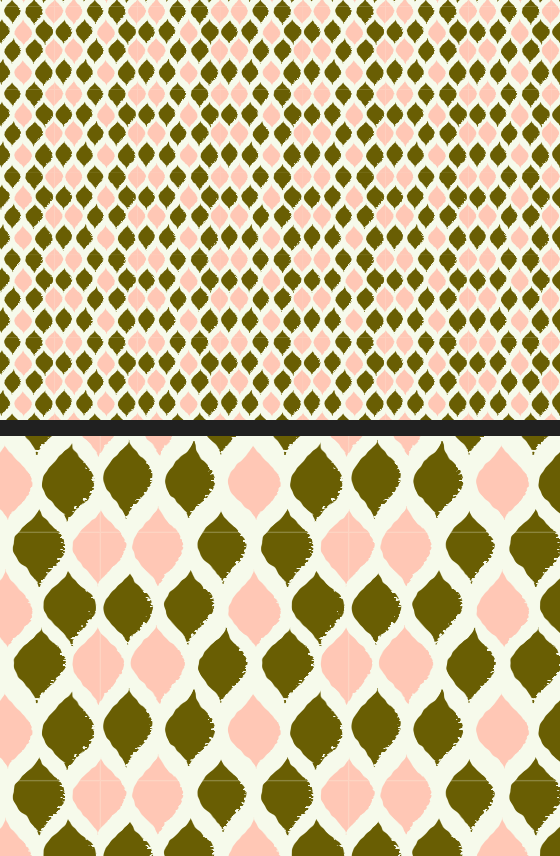
Top: the whole. Bottom: its middle third, enlarged.
Give the GLSL for this pattern, as a Shadertoy shader.

```glsl
const float PI = 3.14159265;
const float CELLS_HIGH = 20.3;               // motif rows down the canvas
const float TILE = 4.0;                      // cells per repeat, both ways
const vec2 GRID_ORIGIN = vec2(9.609, 11.771);
const vec3 PAPER = vec3(0.965, 0.98, 0.92);
const vec3 OLIVE = vec3(0.41, 0.37, 0.01);
const vec3 PINK = vec3(1.0, 0.78, 0.71);

vec2 hash2(vec2 p) {
    vec3 q = fract(p.xyx * vec3(0.1031, 0.1030, 0.0973));
    q += dot(q, q.yzx + 33.33);
    return fract((q.xx + q.yz) * q.zy);
}

float cornerSlope(vec2 cell, vec2 f, vec2 corner) {
    return dot(hash2(cell + corner) * 2.0 - 1.0, f - corner);
}

float gradientNoise(vec2 p) {
    vec2 i = floor(p), f = p - i;
    vec2 u = f * f * f * (f * (f * 6.0 - 15.0) + 10.0);
    float low = mix(cornerSlope(i, f, vec2(0, 0)), cornerSlope(i, f, vec2(1, 0)), u.x);
    float high = mix(cornerSlope(i, f, vec2(0, 1)), cornerSlope(i, f, vec2(1, 1)), u.x);
    return mix(low, high, u.y);
}

// Pointed ogee: a round belly flowing into narrow tips
float ogee(vec2 p, vec2 halfSize, float lean, float hook, float belly) {
    float t = p.y / halfSize.y;
    float x = p.x - lean * t - hook * smoothstep(0.6, 1.0, t);
    float a = 0.5 * PI * clamp(t + belly * (1.0 - t * t), -1.0, 1.0);
    float c = max(cos(a), 0.0);
    float slope = 0.75 * PI * sqrt(c) * sin(a) * halfSize.x / halfSize.y;
    float side = (abs(x) - halfSize.x * c * sqrt(c)) / sqrt(1.0 + slope * slope);
    return max(side, abs(p.y) - halfSize.y);
}

// Dry-brush edge, with bristle marks on the lower right
float brushEdge(vec2 p, vec2 seed, float dryness) {
    float wobble = 0.03 * gradientNoise(p * 8.0 + seed);
    float bristle = max(gradientNoise(p * vec2(14.0, 26.0) + seed), 0.0);
    float worn = smoothstep(0.05, 0.3, p.x - 0.35 * p.y);
    return wobble + dryness * worn * (0.16 * bristle - 0.012);
}

bool isPink(vec2 id) {
    return mod(id.y, 2.0) < 0.5 ? abs(id.x - 1.5) < 1.0 : id.x > 2.5;
}

// Gentle uneven spacing that closes over one repeat
vec2 drift(vec2 home) {
    vec2 a = home * 2.0 * PI / TILE;
    return vec2(-0.015 + 0.04 * cos(a.x), 0.014 - 0.047 * cos(a.y) + 0.028 * sin(a.y));
}

float motif(vec2 p, vec2 id, bool pink) {
    vec2 shape = hash2(id + 3.7) - 0.5;
    vec2 size = hash2(id + 11.3) - 0.5;
    vec2 halfSize = (pink ? vec2(0.41, 0.635) : vec2(0.405, 0.61)) * (1.0 + 0.1 * size);
    float hook = pink ? 0.01 : 0.06 * (0.5 + shape.y);
    float d = ogee(p, halfSize, 0.09 * shape.x, hook, 0.16 * shape.y);
    return d + brushEdge(p, id * 17.0, pink ? 0.3 : 1.0);
}

// Fine horizontal and vertical seam lines, one pair per repeat
float seam(vec2 p, vec2 offset, float halfWidth, float blur) {
    vec2 d = abs(mod(p - offset + 0.5 * TILE, TILE) - 0.5 * TILE);
    return 1.0 - smoothstep(halfWidth - blur, halfWidth + blur, min(d.x, d.y));
}

void mainImage(out vec4 fragColor, in vec2 fragCoord) {
    float pixel = CELLS_HIGH / iResolution.y;
    vec2 p = fragCoord * pixel - GRID_ORIGIN;
    vec3 color = PAPER;
    float ink = 0.0;

    // Half-drop rows; neighbours reach into each cell
    float row = round(p.y);
    for (int j = -1; j <= 1; j++) {
        float y = row + float(j);
        float stagger = 0.5 * mod(y, 2.0);
        float column = round(p.x - stagger);
        for (int i = -1; i <= 1; i++) {
            float x = column + float(i);
            vec2 id = mod(vec2(x, y), TILE);
            vec2 home = vec2(x + stagger, y);
            vec2 jitter = 0.05 * (hash2(id + 23.1) - 0.5);
            bool pink = isPink(id);
            float d = motif(p - home - drift(home) - jitter, id, pink);
            float cover = 1.0 - smoothstep(-0.7 * pixel, 0.7 * pixel, d);
            color = mix(color, pink ? PINK : OLIVE, cover);
            ink = max(ink, cover);
        }
    }

    float line = seam(p, vec2(1.03, 0.21), 0.012, 0.5 * pixel);
    color = mix(color, PAPER, 0.25 * line * ink);
    fragColor = vec4(color, 1.0);
}
```
